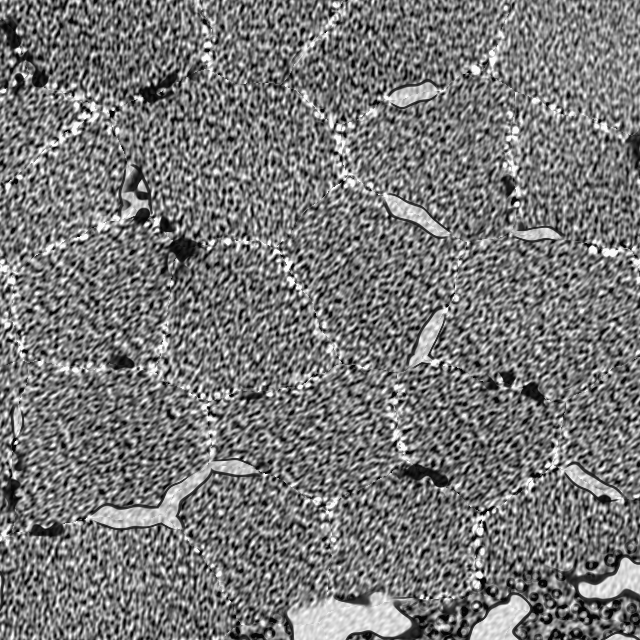
Write a WebGL 1 fragment shader that draws this texture.

```glsl
precision highp float;
// Grey micrograph of packed fibres: warped Voronoi cells filled with fine
// slanted grain, split by bright beaded seams with vesicles, dark clots and
// pale lumens. A ragged band of open tissue runs along the lower right.
uniform vec2 u_resolution;

#define CELLS vec2(3.7, 4.7)        // fibres across and up
#define GRAIN_FREQ vec2(88.0, 158.0) // grain along and across its slant
#define GRAIN_GAIN 0.64
#define GRAIN_SLANT 0.85
#define FIBRE_TONE 0.455
#define SEAM_WIDTH 0.012
#define BEAD_FREQ 72.0
#define VESICLE_FREQ 46.0
#define CLOT_WIDTH 0.019
#define LUMEN_WIDTH 0.015

vec2 hash2(vec2 p) {
  vec2 q = vec2(dot(p, vec2(127.1, 311.7)), dot(p, vec2(269.5, 183.3)));
  return fract(sin(q) * 43758.5453);
}

mat2 rotation(float a) {
  float c = cos(a), s = sin(a);
  return mat2(c, -s, s, c);
}

float cornerSlope(vec2 corner, vec2 offset) {
  float a = 6.2832 * hash2(corner).x;
  return dot(vec2(cos(a), sin(a)), offset);
}

// Gradient noise, roughly -0.7 to 0.7
float noise(vec2 p) {
  vec2 i = floor(p), f = fract(p);
  vec2 w = f * f * f * (f * (f * 6.0 - 15.0) + 10.0);
  vec2 e = vec2(1.0, 0.0);
  float low = mix(cornerSlope(i, f), cornerSlope(i + e, f - e), w.x);
  float high = mix(cornerSlope(i + e.yx, f - e.yx), cornerSlope(i + 1.0, f - 1.0), w.x);
  return mix(low, high, w.y);
}

vec2 site(vec2 cell) {
  return 0.1 + 0.8 * hash2(cell + 17.0);
}

// Distance to the nearest Voronoi border, then the cell index
vec3 fibres(vec2 p) {
  vec2 i = floor(p), f = fract(p), nearest = vec2(0.0), toNearest = vec2(0.0);
  float best = 9.0;
  for (int y = -1; y <= 1; y++)
    for (int x = -1; x <= 1; x++) {
      vec2 g = vec2(float(x), float(y));
      vec2 r = g + site(i + g) - f;
      if (dot(r, r) < best) { best = dot(r, r); nearest = g; toNearest = r; }
    }
  float border = 9.0;
  for (int y = -2; y <= 2; y++)
    for (int x = -2; x <= 2; x++) {
      vec2 g = nearest + vec2(float(x), float(y));
      vec2 r = g + site(i + g) - f;
      vec2 between = r - toNearest;
      if (dot(between, between) > 0.0001)
        border = min(border, dot(0.5 * (toNearest + r), normalize(between)));
    }
  return vec3(border, i + nearest);
}

// Signed distance to scattered round vesicles, in grid units
float vesicles(vec2 p) {
  vec2 i = floor(p), f = fract(p);
  float d = 9.0;
  for (int y = -1; y <= 1; y++)
    for (int x = -1; x <= 1; x++) {
      vec2 g = vec2(float(x), float(y));
      vec2 h = hash2(i + g + 5.0);
      d = min(d, length(g + h - f) - 0.2 - 0.22 * h.y);
    }
  return d;
}

float grain(vec2 p, float slant) {
  vec2 q = rotation(slant) * p;
  vec2 r = rotation(slant + 0.35) * p;
  return noise(q * GRAIN_FREQ) + noise(r * GRAIN_FREQ * 1.13 + 40.0);
}

void main() {
  vec2 p = gl_FragCoord.xy / min(u_resolution.x, u_resolution.y);

  // Fibres and their grain
  vec2 warp = vec2(noise(p * 9.0), noise(p * 9.0 + 50.0)) * 0.022
            + vec2(noise(p * 31.0), noise(p * 31.0 + 70.0)) * 0.008;
  vec3 fibre = fibres((p + warp) * CELLS + 3.0);
  float border = fibre.x / 4.2;
  float slant = GRAIN_SLANT + 0.9 * (hash2(fibre.yz).y - 0.5);
  float fine = grain(p, slant);
  float haze = smoothstep(0.45, 1.0, p.x) * smoothstep(0.55, 0.85, p.y);
  float tone = FIBRE_TONE + 0.05 * haze + 0.09 * noise(p * 5.0 + 11.0);
  tone += fine * GRAIN_GAIN * (1.0 - 0.2 * haze);

  // Beaded seams with ringed vesicles
  float presence = smoothstep(-0.45, 0.1, noise(p * 13.0 + 23.0));
  float seam = presence * (1.0 - smoothstep(0.3, 1.3, border / SEAM_WIDTH));
  float bead = noise(p * BEAD_FREQ) + 0.5 * noise(p * BEAD_FREQ * 1.7 + 9.0);
  tone += seam * (0.23 + 0.85 * bead);
  float bubble = vesicles(p * VESICLE_FREQ);
  float ring = 1.0 - smoothstep(0.05, 0.17, abs(bubble));
  tone += seam * (0.3 * smoothstep(0.05, -0.15, bubble) - 0.35 * ring);

  // Pale lumens with dark walls
  float lumen = LUMEN_WIDTH * smoothstep(0.14, 0.4, noise(p * 7.0 + 31.0));
  float open = smoothstep(0.004, 0.008, lumen);
  float inside = open * smoothstep(0.0015, -0.0015, border - lumen);
  float wall = open * (1.0 - smoothstep(0.001, 0.0035, abs(border - lumen)));
  tone = mix(tone, 0.82 + 0.18 * fine, 0.85 * inside);
  tone = mix(tone, 0.08, 0.85 * wall);

  // Dark clots on some seams
  float clotted = smoothstep(0.12, 0.28, noise(p * 6.0 + 64.0));
  float clot = smoothstep(-0.08, 0.06, noise(p * 40.0 + 15.0));
  clot *= clotted * smoothstep(CLOT_WIDTH, 0.6 * CLOT_WIDTH, border);
  tone = mix(tone, 0.05 + 0.08 * fine, 0.95 * clot);

  // Open tissue at the lower right
  float shore = 0.07 + 0.09 * smoothstep(0.65, 1.0, p.x) + 0.07 * noise(p * 6.0 + 81.0);
  shore -= 0.16 * (1.0 - smoothstep(0.22, 0.48, p.x));
  float tissue = smoothstep(0.015, -0.015, p.y - shore);
  float pocket = noise(p * vec2(11.0, 16.0) + 7.0) + 0.22 * noise(p * 36.0) - 0.03;
  float mottle = 0.46 + 0.8 * bead + 0.3 * fine - 0.3 * ring;
  float ground = mix(mottle, 0.85 + 0.16 * fine, smoothstep(-0.02, 0.02, pocket));
  ground = mix(ground, 0.08, 0.85 * (1.0 - smoothstep(0.02, 0.06, abs(pocket))));
  tone = mix(tone, ground, tissue);

  gl_FragColor = vec4(vec3(clamp(tone, 0.02, 0.98)), 1.0);
}
```
